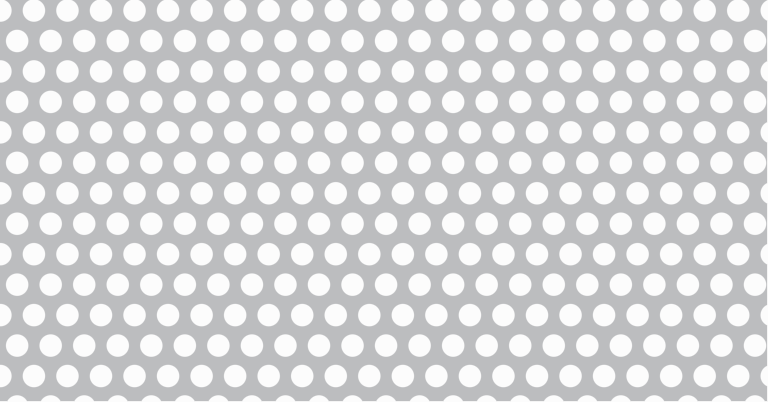
Reproduce this pattern procedurally as a WebGL 2 fragment shader.

```glsl
#version 300 es
precision highp float;

uniform vec2 u_resolution;
out vec4 fragColor;

// Signed distance to the nearest dot of a staggered lattice
float dotLattice(vec2 p, vec2 pitch, float radius) {
    float row = floor(p.y / pitch.y + 0.5);
    float stagger = 0.5 * mod(row, 2.0);
    float column = floor(p.x / pitch.x - stagger + 0.5);
    vec2 center = vec2(column + stagger, row) * pitch;
    return length(p - center) - radius;
}

void main() {
    // One unit is the canvas width, with y running down from the top edge
    vec2 p = vec2(gl_FragCoord.x, u_resolution.y - gl_FragCoord.y) / u_resolution.x;
    float pixel = 1.0 / u_resolution.x;

    vec3 gray = vec3(0.738, 0.742, 0.75);
    vec3 white = vec3(0.99);

    // Staggered rows of dots
    float d = dotLattice(p - vec2(0.0005, 0.0137), vec2(0.04367, 0.03966), 0.0146);
    float ink = 1.0 - smoothstep(-0.75 * pixel, 0.75 * pixel, d);

    // Hairline margin along the right and bottom edges
    vec2 farCorner = vec2(1.0, u_resolution.y / u_resolution.x);
    vec2 gap = farCorner - p;
    float margin = 1.0 - smoothstep(-0.5 * pixel, 0.5 * pixel, min(gap.x, gap.y) - 0.001);

    fragColor = vec4(mix(gray, white, max(ink, margin)), 1.0);
}
```
